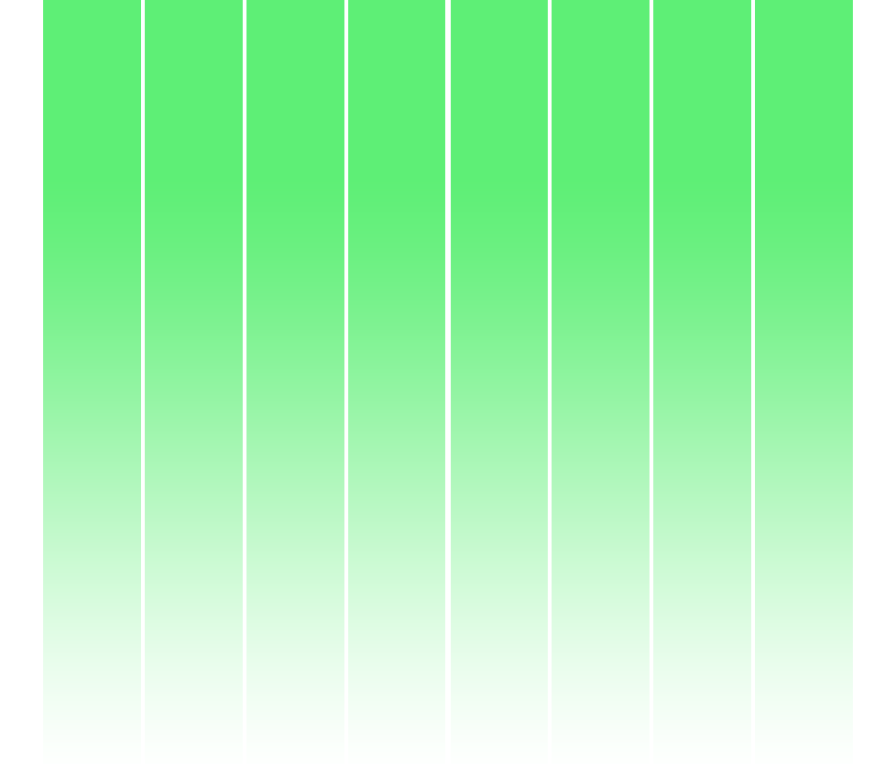
Reproduce this background procedurally as a Shadertoy shader.

```glsl
// Eight tall green bars, split by thin white gaps, that fade to white downward.
// A repeated distance to the nearest gap cuts the bars; an eased vertical ramp
// blends their colour into the white ground.

const vec3 GREEN = vec3(0.367, 0.937, 0.461);
const vec3 WHITE = vec3(1.0);

// Lengths are fractions of the canvas width, heights of the canvas height.
const float BAR_PITCH = 0.1135;
const float BARS_PER_SIDE = 4.0;
const float GAP_HALF = 0.0021;
const float CENTRE_GAP_HALF = 0.0031;
const float FADE_TOP = 0.77;
const float FADE_BOTTOM = -0.015;
const float FADE_EASE = 0.5;

// Coverage of the bars at horizontal offset x from the centre line.
float barMask(float x, float pixel) {
    float index = round(x / BAR_PITCH);
    float gapHalf = index == 0.0 ? CENTRE_GAP_HALF : GAP_HALF;
    float gapDistance = abs(x - index * BAR_PITCH) - gapHalf;
    float sideDistance = BARS_PER_SIDE * BAR_PITCH - GAP_HALF - abs(x);
    return clamp(min(gapDistance, sideDistance) / pixel + 0.5, 0.0, 1.0);
}

// Amount of white in a bar at height y: partly linear, partly eased.
float fadeAmount(float y) {
    float t = clamp((FADE_TOP - y) / (FADE_TOP - FADE_BOTTOM), 0.0, 1.0);
    return mix(t, smoothstep(0.0, 1.0, t), FADE_EASE);
}

void mainImage(out vec4 fragColor, in vec2 fragCoord) {
    vec2 uv = fragCoord / iResolution.xy;
    float pixel = 1.0 / iResolution.x;

    vec3 barColor = mix(GREEN, WHITE, fadeAmount(uv.y));
    vec3 color = mix(WHITE, barColor, barMask(uv.x - 0.5, pixel));
    fragColor = vec4(color, 1.0);
}
```
